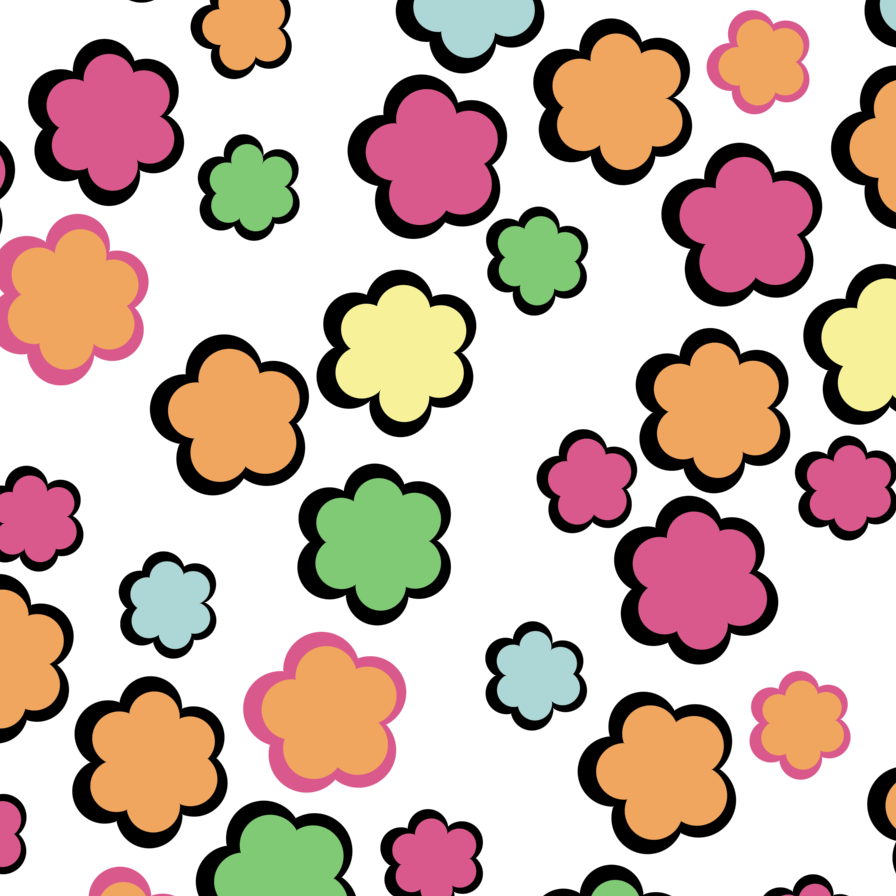
This pattern is drawn by a three.js fragment shader. Its source:

```glsl
// Scattered cartoon flowers in two sizes with thick, slightly off-centre outlines.
// A turned, staggered lattice is jittered, then crowded centres are pushed apart;
// each flower is a union of five or six uneven round petals around a core disc.

varying vec2 vUv;

const vec3 PAPER  = vec3(1.0);
const vec3 INK    = vec3(0.0);
const vec3 ORANGE = vec3(0.94, 0.65, 0.37);
const vec3 PINK   = vec3(0.85, 0.35, 0.55);
const vec3 GREEN  = vec3(0.50, 0.79, 0.46);
const vec3 BLUE   = vec3(0.68, 0.84, 0.84);
const vec3 YELLOW = vec3(0.97, 0.95, 0.60);

const float SPACING     = 0.2076;  // distance between lattice neighbours
const float ROW_HEIGHT  = 0.1798;  // SPACING * sqrt(3) / 2
const float SMALL_SHARE = 0.36;
const float SMALL_SIZE  = 0.64;
const float REACH       = 0.095;   // outer radius of a large flower
const float GAP         = 0.006;   // free space kept between flowers
const float FILL_SHIFT  = 0.0045;  // fill sits right of its outline
const float EDGE        = 0.001;   // half width of the smoothed edge
const vec2  ORIGIN      = vec2(0.83, 1.37);
const mat2  TURN        = mat2(0.940, 0.342, -0.342, 0.940);

// Petal ring as (distance from centre, petal radius)
const vec2 FILL_SIX     = vec2(0.048, 0.029);
const vec2 OUTLINE_SIX  = vec2(0.058, 0.036);
const vec2 FILL_FIVE    = vec2(0.044, 0.033);
const vec2 OUTLINE_FIVE = vec2(0.052, 0.041);

vec3 hash3(vec2 p) {
  vec3 q = fract(vec3(p.xyx) * vec3(0.1031, 0.1030, 0.0973));
  q += dot(q, q.yxz + 33.33);
  return fract((q.xxy + q.yzz) * q.zyx);
}

float coverage(float d) {
  return 1.0 - smoothstep(-EDGE, EDGE, d);
}

// Additive sequences spread sizes and colours evenly over the lattice
float flowerSize(vec2 id) {
  return fract(dot(id, vec2(0.382, 0.71))) < SMALL_SHARE ? SMALL_SIZE : 1.0;
}

vec3 fillColour(float t) {
  if (t < 0.35) return ORANGE;
  if (t < 0.65) return PINK;
  if (t < 0.81) return GREEN;
  return t < 0.91 ? BLUE : YELLOW;
}

// Jittered lattice point; small flowers may wander further
vec2 looseCentre(vec2 id) {
  vec2 jitter = hash3(id + 7.0).xy * 2.0 - 1.0;
  vec2 base = vec2((id.x + 0.5 * mod(id.y, 2.0)) * SPACING, id.y * ROW_HEIGHT);
  return base + jitter * mix(0.055, 0.024, step(0.9, flowerSize(id)));
}

// One relaxation step away from neighbours that are too close
vec2 settledCentre(vec2 id) {
  vec2 centre = looseCentre(id);
  vec2 push = vec2(0.0);
  float size = flowerSize(id);
  for (int j = -1; j <= 1; j++) {
    for (int i = -1; i <= 1; i++) {
      if (i == 0 && j == 0) continue;
      vec2 other = id + vec2(float(i), float(j));
      vec2 away = centre - looseCentre(other);
      float dist = max(length(away), 0.001);
      float room = REACH * (size + flowerSize(other)) + GAP;
      push += away / dist * 0.5 * max(room - dist, 0.0);
    }
  }
  return centre + push;
}

// Distance to a union of uneven petals and a core
float flowerDistance(vec2 p, vec2 ring, float petals, float tilt, vec2 id) {
  float d = length(p) - ring.x;
  for (int i = 0; i < 6; i++) {
    float k = float(i);
    if (k >= petals) break;
    vec3 vary = hash3(id * 3.7 + k * 5.3 + 11.0) - 0.5;
    float angle = 1.5708 + tilt + 6.28319 * k / petals + 0.16 * vary.x;
    vec2 petal = ring.x * (1.0 + 0.12 * vary.y) * vec2(cos(angle), sin(angle));
    d = min(d, length(p - petal) - ring.y * (1.0 + 0.10 * vary.z));
  }
  return d;
}

void main() {
  vec2 p = vUv * TURN + ORIGIN;
  float nearRow = floor(p.y / ROW_HEIGHT + 0.5);
  vec3 colour = PAPER;

  for (int j = -1; j <= 1; j++) {
    float row = nearRow + float(j);
    float column = floor(p.x / SPACING - 0.5 * mod(row, 2.0) + 0.5);
    for (int i = -1; i <= 1; i++) {
      vec2 id = vec2(column + float(i), row);
      float size = flowerSize(id);
      vec2 local = TURN * (p - settledCentre(id)) / size;
      if (length(local) > 0.13) continue;

      vec3 rnd = hash3(id + 41.0);
      bool six = rnd.x < 0.58;
      float petals = six ? 6.0 : 5.0;
      float tilt = six ? 0.3 * (rnd.y - 0.5) : 0.2 + 0.4 * (rnd.y - 0.5);
      vec2 shift = vec2(0.5 * FILL_SHIFT, 0.0);
      float outer = flowerDistance(local + shift, six ? OUTLINE_SIX : OUTLINE_FIVE, petals, tilt, id);
      float inner = flowerDistance(local - shift, six ? FILL_SIX : FILL_FIVE, petals, tilt, id);

      // Some orange flowers wear a pink outline
      float pick = fract(dot(id, vec2(0.7548, 0.5698)));
      colour = mix(colour, pick < 0.09 ? PINK : INK, coverage(outer * size));
      colour = mix(colour, fillColour(pick), coverage(inner * size));
    }
  }
  gl_FragColor = vec4(colour, 1.0);
}
```
